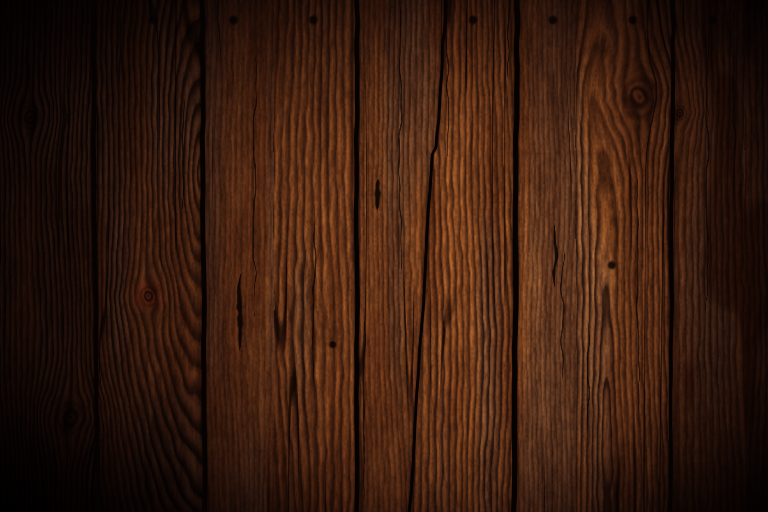
Give the GLSL for this texture, as a WebGL 1 fragment shader.

```glsl
precision highp float;
// Weathered upright boards under a warm, off-centre pool of light.
// Each board cuts through elliptical growth rings; knots bend the rings,
// then fibres, seams, splits and nail holes are shaded over the grain.
uniform vec2 u_resolution;
const vec3 WOOD = vec3(.50, .272, .125);       // fully lit timber
const vec3 DARKENING = vec3(1., 1.18, 1.13);   // shadows turn redder
const vec3 STAIN = vec3(.74, .60, .54);
const vec3 SILVERED = vec3(.90, 1.04, 1.40);   // greyed old fibres
const vec3 SEAM_COLOR = vec3(.018, .006, .004);
const vec2 LIGHT_CENTER = vec2(.87, .50);
const vec4 LIGHT_REACH = vec4(.69, .58, .60, .51); // left, down, right, up
const float FIBRE_DEPTH = .8;
const vec2 RED_KNOT = vec2(.289, .422);

// State of the board under the current point
float id = 0., gap = 0., shade = 0., core = 0., x, grainX;
vec4 rings = vec4(-.12, .5, .03, 100.); // pith x, pith y, squash, frequency
vec2 finish = vec2(.86, .6);            // brightness, groove contrast
vec2 p;

float hash(vec2 c) {
  vec3 q = fract(c.xyx * .1031);
  q += dot(q, q.yzx + 33.33);
  return fract((q.x + q.y) * q.z);
}
float noise(vec2 c) {
  vec2 i = floor(c), f = fract(c);
  f = f * f * (3. - 2. * f);
  return mix(mix(hash(i), hash(i + vec2(1, 0)), f.x),
             mix(hash(i + vec2(0, 1)), hash(i + 1.), f.x), f.y);
}
// Starts a board right of an edge; zero width only changes the grain.
void board(float edge, float halfWidth, vec4 newRings, vec2 newFinish) {
  float d = abs(x - edge) - halfWidth, px = .6 / u_resolution.y;
  if (x > edge) { id++; rings = newRings; finish = newFinish; }
  if (halfWidth > 0.) {
    gap = max(gap, 1. - smoothstep(-px, px, d));
    shade = max(shade, exp(-max(d, 0.) / .004));
  }
}
// Spreads the grain around a knot and adds its dark, ringed core.
void knot(vec2 center, float radius) {
  vec2 d = p - center;
  float r = length(d * vec2(1., .85)) / radius + .3 * (noise(p * 50.) - .5);
  grainX -= d.x * .82 * exp(-r * r * .22);
  core = max(core, (1. - smoothstep(.1, 1.5, r)) * (.65 + .35 * cos(r * 14.)));
}
float spot(vec2 center, float radius) {
  return 1. - smoothstep(.45, 1.2, length(p - center) / radius);
}
// Ragged spindle-shaped opening along the fibres.
float split(vec2 center, float halfLength, float width) {
  vec2 d = p - center;
  float t = d.y / halfLength;
  d.x += .008 * (noise(vec2(p.y * 30., center.x * 50.)) - .5);
  float w = width * max(1. - t * t, 0.) * (.5 + noise(p * 90.));
  return (1. - smoothstep(w * .4, w + .001, abs(d.x))) * step(abs(t), 1.);
}
void main() {
  p = gl_FragCoord.xy / u_resolution * vec2(1.5, 1.);
  x = p.x + .003 * (noise(vec2(p.y * 22., 3.)) - .5);
  grainX = p.x;

  // Boards from left to right
  float crack = .8 + .064 * p.y + .007 * smoothstep(.695, .715, p.y);
  board(.191 - .01 * p.y, .004, vec4(.39, .66, .2, 96), vec2(.86, .6));
  board(.400 - .005 * p.y, .0046, vec4(.3, .4, .04, 95), vec2(.86, .22));
  board(.535, 0., vec4(.4, .5, .02, 64), vec2(.96, .62));
  board(.697, .0043, vec4(.6, .3, .04, 95), vec2(.94, .32));
  board(crack, .0028, vec4(.8, .1, .04, 80), vec2(.95, .55));
  board(1.004 + .006 * p.y, .005, vec4(.93, .5, .03, 100), vec2(.95, .22));
  board(1.125, 0., vec4(1.185, .18, .07, 92), vec2(1.04, .55));
  board(1.309 + .006 * p.y, .0036, vec4(1.25, .5, .05, 70), vec2(.92, .4));
  board(1.455, 0., vec4(1.4, .4, .04, 80), vec2(.72, .45));

  // Knots bend the rings
  knot(vec2(1.25, .809), .038);
  knot(RED_KNOT, .018);
  knot(vec2(.059, .771), .021);
  knot(vec2(.137, .184), .027);
  knot(vec2(1.328, .779), .013);

  // Growth rings: gradual dark side, sharp pale ridge
  float ring = length(vec2(grainX - rings.x, (p.y - rings.y) * rings.z));
  float bend = noise(vec2(grainX * 9. + id * 7., p.y * 3.));
  float saw = fract(ring * rings.w + bend * 1.8 + .35 * noise(p * vec2(60, 26)));
  float groove = smoothstep(.35, .8, saw) * (1. - smoothstep(.85, 1., saw));
  float ridge = smoothstep(0., .15, saw) * (1. - smoothstep(.15, .45, saw));
  float patches = noise(vec2(grainX * 22. + id * 13., p.y * 2.5));
  float tone = finish.x * (1. + finish.y * (.3 * ridge - groove * (.45 + .7 * patches)));

  // Fibres, pores and drying cracks
  float fibre = .4 * noise(vec2(grainX * 150., p.y * 11.))
    + .35 * noise(vec2(grainX * 290., p.y * 60.)) + .25 * noise(p * vec2(330, 210));
  tone *= 1. + FIBRE_DEPTH * (fibre - .47);
  float vein = abs(noise(vec2(grainX * 40. + id * 5., p.y * 1.5)) - .5);
  float dry = smoothstep(.45, .6, noise(p * vec2(11, 3) + 8.));
  tone *= 1. - .6 * dry * (1. - smoothstep(.01, .05, vein));
  tone *= .9 + .2 * noise(p * vec2(7, 2.2) + id * 3.);

  // Splits and nail holes
  float hole = max(split(vec2(.468, .39), .075, .006), split(vec2(.738, .62), .03, .008));
  hole = max(hole, split(vec2(1.084, .5), .06, .004));
  hole = max(hole, max(spot(vec2(.65, .327), .008), spot(vec2(1.195, .482), .009)));
  for (int i = 0; i < 16; i++) {
    float n = float(i);
    vec2 c = vec2((n + .2 + .6 * hash(vec2(n, 9))) * .094, hash(vec2(n, 2)));
    hole = max(hole, .8 * split(c, .1 + .18 * hash(vec2(n, 5)), .0014));
    if (i < 8 && i != 3) hole = max(hole, spot(vec2(.3 + .156 * n, .961), .01));
  }

  // Uneven pool of light, colour and openings
  vec2 away = p - LIGHT_CENTER;
  vec2 reach = mix(LIGHT_REACH.xy, LIGHT_REACH.zw, step(0., away));
  vec2 fall = pow(abs(away) / reach, vec2(2.3, 3.));
  float light = exp(-fall.x - fall.y - (away.y < 0. ? 2.2 : .5) * fall.x * fall.y);
  tone *= (1. - .75 * core) * (1. - .35 * shade);
  vec3 color = WOOD * pow(vec3(max(tone * light, 0.)), DARKENING);
  float blotch = smoothstep(.6, .7, noise(p * vec2(26, 4) + 20.) + .08 * fibre);
  color *= mix(vec3(1), STAIN, blotch * (p.x > 1.31 ? 1. : .35));
  color *= mix(vec3(1), SILVERED, smoothstep(.45, .8, patches) * .7);
  color += vec3(.13, .012, .008) * spot(RED_KNOT, .032) * (1. - core) * fibre;
  gl_FragColor = vec4(mix(color, SEAM_COLOR, max(gap, .85 * hole)), 1.);
}
```
